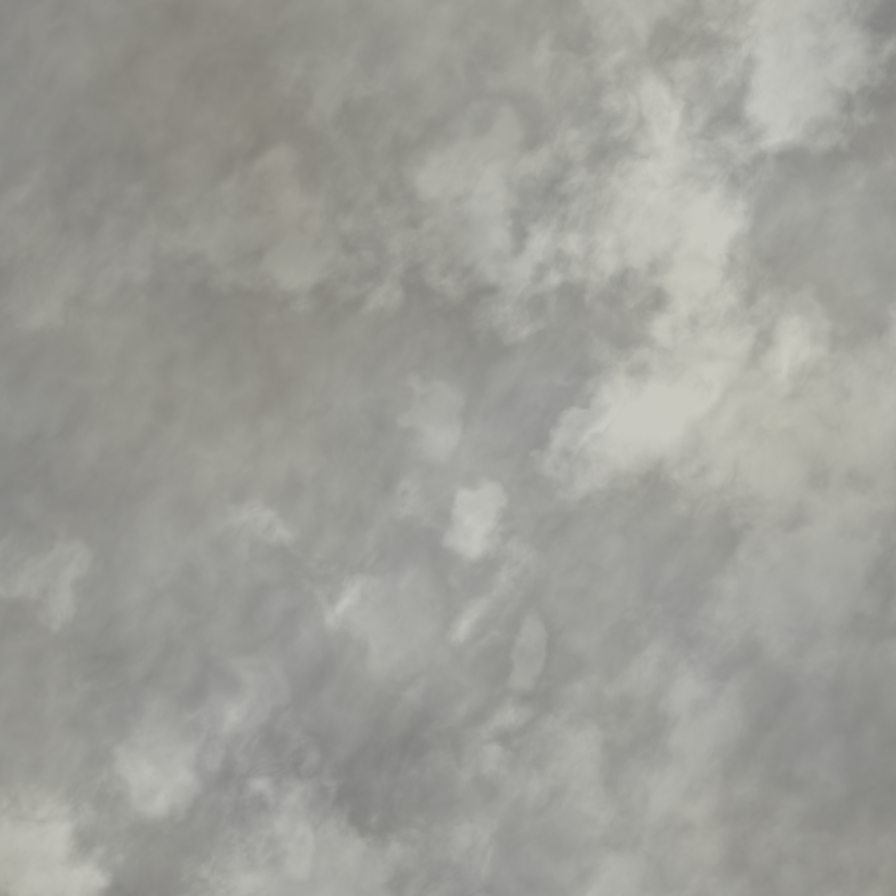
Write a Shadertoy shader that draws this texture.

```glsl
// Weathered grey plaster: scuffed mottled ground, darker toward the upper left,
// with a diagonal drift of pale ragged clouds and a few crisper chalky flakes.
// Built from warped value-noise fbm and a loop of torn, distorted ellipses.

const vec3 DARK_GREY  = vec3(0.520, 0.518, 0.502);
const vec3 MID_GREY   = vec3(0.630, 0.629, 0.606);
const vec3 PALE_GREY  = vec3(0.770, 0.770, 0.738);
const vec3 WARM_TINT  = vec3(0.014, 0.008, -0.018);
const float BASE_TONE = 0.592;
const float CLOUD_GAIN = 0.125;
const float FLAKE_GAIN = 0.105;
const float STAIN_GAIN = 0.050;
const float BROAD_GAIN = 0.200;
const float MOTTLE_GAIN = 0.095;
const float GRAIN_GAIN = 0.085;
const float SHADE_GAIN = 0.040;
const int FLAKE_COUNT = 13;
const vec2 DRIFT_START = vec2(0.18, 0.08);
const vec2 DRIFT_END   = vec2(0.85, 0.92);

float hash(vec2 p) {
    return fract(sin(dot(p, vec2(127.1, 311.7))) * 43758.5453);
}

float noise(vec2 p) {
    vec2 cell = floor(p);
    vec2 f = fract(p);
    f = f * f * (3.0 - 2.0 * f);
    float bottom = mix(hash(cell), hash(cell + vec2(1.0, 0.0)), f.x);
    float top = mix(hash(cell + vec2(0.0, 1.0)), hash(cell + 1.0), f.x);
    return mix(bottom, top, f.y);
}

float fbm(vec2 p) {
    const mat2 TURN = mat2(0.8, 0.6, -0.6, 0.8);
    float sum = 0.0;
    float gain = 0.5;
    for (int i = 0; i < 5; i++) {
        sum += gain * noise(p);
        p = TURN * p * 2.03 + 17.3;
        gain *= 0.5;
    }
    return sum;
}

vec2 rotate(vec2 p, float angle) {
    float c = cos(angle);
    float s = sin(angle);
    return vec2(c * p.x + s * p.y, c * p.y - s * p.x);
}

// Pale torn patches scattered along the drift; x is paint, y is dark halo
vec2 flakes(vec2 p, vec2 ragged, float tear) {
    vec2 axis = DRIFT_END - DRIFT_START;
    vec2 across = normalize(vec2(-axis.y, axis.x));
    vec2 result = vec2(0.0);
    for (int i = 0; i < FLAKE_COUNT; i++) {
        float id = float(i);
        float along = (id + hash(vec2(id, 1.7))) / float(FLAKE_COUNT);
        float side = (hash(vec2(id, 5.3)) - 0.55) * 0.5;
        float pick = hash(vec2(id, 9.1));
        float radius = mix(0.026, 0.085, pick);
        float angle = mix(0.5, 1.6, hash(vec2(id, 13.9)));
        vec2 center = DRIFT_START + axis * along + across * side;

        vec2 q = rotate(p - center + ragged * (0.06 + radius * 0.8), angle);
        q.y *= mix(1.1, 2.1, hash(vec2(id, 21.3)));
        float d = length(q) / radius + tear * 1.5;
        float softness = mix(0.25, 0.6, pick);
        float strength = mix(0.5, 1.0, hash(vec2(id, 30.7)));
        float paint = strength * (1.0 - smoothstep(1.0 - softness, 1.0 + softness, d));
        result.x = max(result.x, paint);
        result.y = max(result.y, exp(-d * d * 0.22));
    }
    return result;
}

void mainImage(out vec4 fragColor, in vec2 fragCoord) {
    vec2 p = fragCoord / iResolution.y;

    // Domain warps: slow swirls and ragged brush edges
    vec2 swirl = vec2(fbm(p * 4.0 + 3.1), fbm(p * 4.0 + 41.7)) - 0.48;
    vec2 ragged = vec2(fbm(p * 17.0 + 8.4), fbm(p * 17.0 + 67.2)) - 0.48;

    // Mid-size mottling and fine scuffs, stretched along the drift
    vec2 brushed = rotate(p, 0.95);
    float mottle = fbm(brushed * vec2(11.0, 15.0) + swirl + 71.0) - 0.48;
    float grain = fbm(brushed * vec2(34.0, 48.0) + ragged * 1.5) - 0.48;

    // Diagonal drift that gathers the pale clouds
    vec2 driftDir = normalize(DRIFT_END - DRIFT_START);
    vec2 local = p - DRIFT_START;
    float offset = driftDir.x * local.y - driftDir.y * local.x;
    float drift = exp(-pow((offset + 0.04) / 0.32, 2.0));
    float cloudShape = fbm(p * 5.5 + swirl * 0.5 + ragged * 0.3 + 11.0);
    cloudShape += 0.25 * mottle + 0.22 * grain;
    float cloud = smoothstep(0.46, 0.72, cloudShape) * mix(0.2, 1.0, drift);

    // Dark stains sit between and around the flakes
    vec2 flake = flakes(p, ragged, mottle + 0.7 * grain);
    float stainShape = fbm(p * 6.0 - swirl * 0.5 + 29.0) + 0.2 * mottle;
    float stain = smoothstep(0.43, 0.65, stainShape) * flake.y;

    // Broad shading, darker above the drift
    float broad = fbm(p * 2.8 + swirl * 0.4 + 53.0) - 0.48;
    float shade = smoothstep(0.0, 0.5, offset) * SHADE_GAIN;

    // The bare shaded ground is calmer than the worn drift
    float wear = mix(0.7, 1.1, drift);
    float tone = BASE_TONE - shade + BROAD_GAIN * broad;
    tone += wear * (MOTTLE_GAIN * mottle + GRAIN_GAIN * grain);
    tone += CLOUD_GAIN * cloud - STAIN_GAIN * stain * (1.0 - flake.x);
    tone += FLAKE_GAIN * flake.x * (1.0 - 0.45 * cloud);

    // Grey ramp with a faint warm and cool drift
    vec3 color = mix(DARK_GREY, MID_GREY, clamp((tone - 0.52) / 0.11, -0.3, 1.0));
    color = mix(color, PALE_GREY, clamp((tone - 0.63) / 0.14, 0.0, 1.1));
    color += WARM_TINT * (fbm(p * 3.5 + 90.0) - 0.48) * 2.0;

    fragColor = vec4(color, 1.0);
}
```
